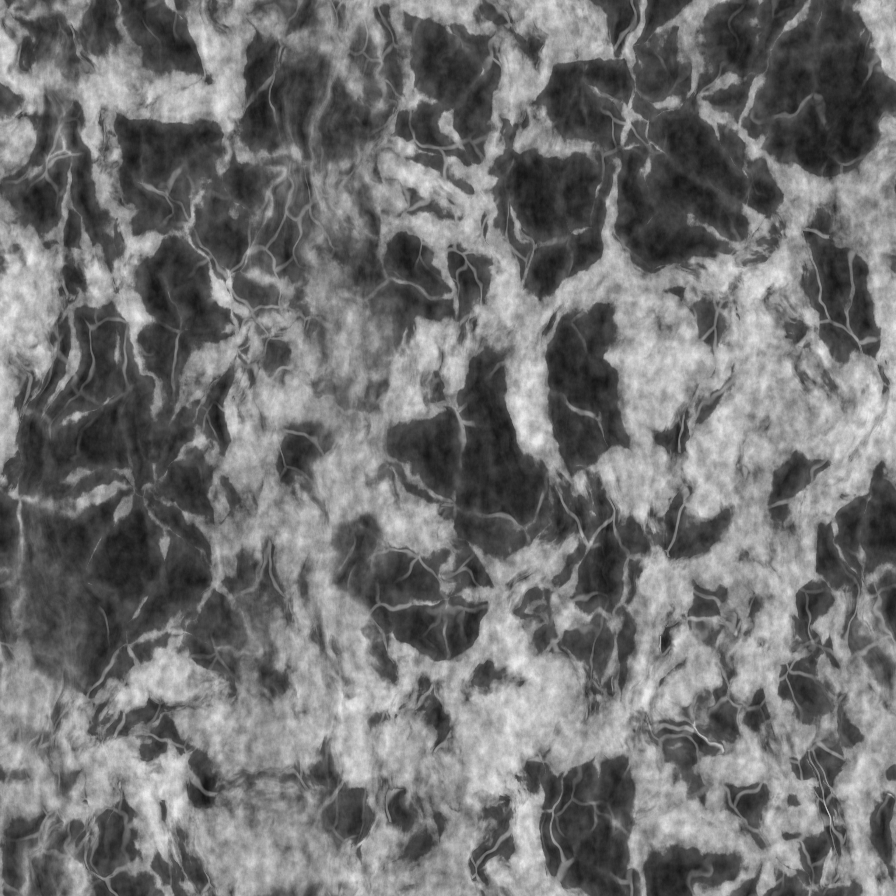
Reproduce this texture procedurally as a three.js fragment shader.

```glsl
// Grey marble: dark broken plates in a web of pale, cloudy veins.
// Warped cell borders at three scales give veins and hairline cracks;
// wrapping noise sets vein width, ragged holes, smoky fibres and grain.
varying vec2 vUv;

vec2 hash2(vec2 p, float seed) {
  vec3 q = fract(p.xyx * vec3(0.1031, 0.1030, 0.0973) + seed * 0.137);
  q += dot(q, q.yzx + 33.33);
  return fract((q.xx + q.yz) * q.zy);
}

float cornerSlope(vec2 cell, vec2 offset, vec2 period, float seed) {
  return dot(hash2(mod(cell, period), seed) * 2.0 - 1.0, offset);
}

// Gradient noise that wraps after a whole number of cells
float wrapNoise(vec2 p, vec2 period, float seed) {
  vec2 i = floor(p), f = fract(p), e = vec2(1.0, 0.0);
  vec2 u = f * f * f * (f * (f * 6.0 - 15.0) + 10.0);
  float low = mix(cornerSlope(i, f, period, seed),
                  cornerSlope(i + e, f - e, period, seed), u.x);
  float high = mix(cornerSlope(i + e.yx, f - e.yx, period, seed),
                   cornerSlope(i + 1.0, f - 1.0, period, seed), u.x);
  return mix(low, high, u.y);
}

float fbm(vec2 uv, vec2 count, float seed) {
  float sum = 0.0, amp = 1.0;
  for (int k = 0; k < 5; k++) {
    sum += amp * wrapNoise(uv * count, count, seed + float(k));
    count *= 2.0;
    amp *= 0.55;
  }
  return sum;
}

// Distance to the nearest cell border, in cell units
float borderDistance(vec2 uv, vec2 count, float seed) {
  vec2 p = uv * count, i = floor(p), f = fract(p);
  vec2 nearCell = vec2(0.0), nearest = vec2(0.0);
  float best = 9.0;
  for (int y = -1; y <= 1; y++) {
    for (int x = -1; x <= 1; x++) {
      vec2 cell = vec2(float(x), float(y));
      vec2 r = cell + hash2(mod(i + cell, count), seed) - f;
      if (dot(r, r) < best) {
        best = dot(r, r);
        nearest = r;
        nearCell = cell;
      }
    }
  }
  float border = 9.0;
  for (int y = -2; y <= 2; y++) {
    for (int x = -2; x <= 2; x++) {
      vec2 cell = nearCell + vec2(float(x), float(y));
      vec2 r = cell + hash2(mod(i + cell, count), seed) - f;
      vec2 gap = r - nearest;
      if (dot(gap, gap) > 0.0001)
        border = min(border, dot(0.5 * (r + nearest), normalize(gap)));
    }
  }
  return border;
}

void main() {
  // Ragged warp of the plane
  vec2 uv = vUv;
  vec2 warp = vec2(fbm(uv, vec2(5.0, 4.0), 1.0), fbm(uv, vec2(5.0, 4.0), 11.0));
  vec2 p = uv + 0.06 * warp;

  // Vein field: positive inside pale stone, in canvas units
  float region = fbm(uv + 0.03 * warp, vec2(3.0, 2.0), 21.0);
  float web = fbm(uv, vec2(4.0, 3.0), 31.0);
  float ragged = fbm(uv, vec2(34.0, 26.0), 51.0);
  float plates = borderDistance(p, vec2(7.0, 5.0), 3.0);
  float shards = borderDistance(p, vec2(16.0, 11.0), 5.0);
  float vein = (max(0.15 + 0.5 * region, 0.02) - plates) * 0.165;
  vein = max(vein, (0.02 + 0.5 * web - shards) * 0.075);
  float holes = fbm(p, vec2(19.0, 13.0), 41.0);
  vein = min(vein, (0.27 - holes) * 0.05);
  vein += 0.01 * ragged;

  // Clouds, upright fibres and grain
  float cloud = fbm(p, vec2(9.0, 6.0), 61.0);
  float fibre = fbm(p, vec2(44.0, 8.0), 71.0);
  float grain = fbm(uv, vec2(80.0, 64.0), 81.0);
  float smoke = smoothstep(0.08, 0.45, fbm(uv, vec2(4.0, 1.0), 91.0) + 0.25 * cloud);

  // Dark plates with hairline cracks
  float dark = mix(0.29, 0.165, smoothstep(0.0, 0.022, -vein));
  dark += 0.06 * cloud + 0.09 * fibre + 0.1 * grain;
  float cracks = borderDistance(p + 0.012 * warp.yx, vec2(27.0, 18.0), 7.0);
  float crackFade = smoothstep(-0.1, 0.4, web + 0.7 * cloud);
  dark += 0.24 * crackFade * (1.0 - smoothstep(0.01, 0.075, cracks));
  float seamFade = smoothstep(-0.15, 0.45, holes + region);
  dark += 0.26 * seamFade * (1.0 - smoothstep(0.01, 0.05, shards));

  // Pale stone, greyer toward its rim and pitted inside
  float pale = mix(0.57, 0.715, smoothstep(0.0, 0.02, vein));
  pale += 0.22 * cloud + 0.14 * fibre + 0.22 * grain + 0.1 * ragged;
  pale -= 0.2 * smoothstep(0.05, 0.35, holes);

  // Blend crisp rims with smoky, fibrous ones
  float soft = mix(0.0025, 0.008, smoke);
  float tone = mix(dark, pale, smoothstep(-soft, soft, vein));
  float haze = 0.42 + 0.4 * fibre + 0.15 * cloud + 0.15 * grain;
  tone = mix(tone, haze, 0.42 * smoke);
  gl_FragColor = vec4(vec3(clamp(tone, 0.09, 0.92)), 1.0);
}
```
